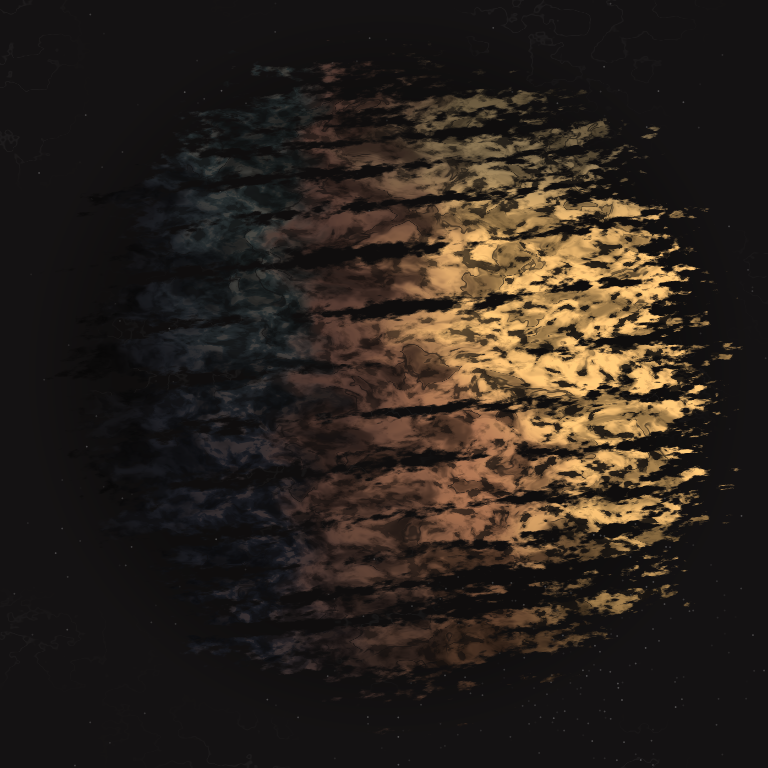
A Shadertoy shader for this background:

```glsl
// Weathered disc of dry-brushed paint, from navy to gold, torn by dark tilted strokes.

#define CENTER vec2(0.505, 0.513)
#define RADIUS 0.393
#define TILT 0.10           // rise of the strokes from left to right
#define GAP_SPREAD 0.33     // reach of the dark gaps above and below the middle
#define GAP_STEP 0.215      // angle between neighbouring gaps
#define ROUGHNESS 0.040     // raggedness of the dry brush
#define DUST_CELLS 130.0
#define BRIGHTNESS 1.0

const vec3 BACKDROP = vec3(0.080, 0.072, 0.075);
const vec3 SOOT     = vec3(0.058, 0.052, 0.052);
const vec3 NAVY     = vec3(0.092, 0.098, 0.122);
const vec3 TEAL     = vec3(0.145, 0.175, 0.178);
const vec3 MAROON   = vec3(0.290, 0.200, 0.172);
const vec3 COPPER   = vec3(0.610, 0.410, 0.290);
const vec3 OLIVE    = vec3(0.520, 0.440, 0.310);
const vec3 GOLD     = vec3(0.920, 0.715, 0.430);

float hash(vec2 p) {
    vec3 q = fract(p.xyx * 0.1031);
    q += dot(q, q.yzx + 33.33);
    return fract((q.x + q.y) * q.z);
}

float noise(vec2 p) {
    vec2 i = floor(p), f = fract(p);
    f = f * f * (3.0 - 2.0 * f);
    return mix(mix(hash(i), hash(i + vec2(1, 0)), f.x),
               mix(hash(i + vec2(0, 1)), hash(i + vec2(1, 1)), f.x), f.y);
}

float fbm(vec2 p) {
    float sum = 0.0, amp = 0.533;
    for (int i = 0; i < 4; i++) {
        sum += amp * noise(p);
        p = p * 2.03 + 19.7;
        amp *= 0.5;
    }
    return sum;
}

// Distance outside the nearest gap between strokes; negative within it
float gapDistance(vec2 s) {
    float nearest = 1.0;
    for (int k = -7; k <= 7; k++) {
        float id = float(k);
        float height = 0.53 + GAP_SPREAD * sin(id * GAP_STEP);
        float halfWidth = mix(-0.005, 0.011, noise(vec2(s.x * 5.0 + id * 7.3, id + 20.0)));
        halfWidth += 0.006 * smoothstep(0.65, 0.90, s.x);
        nearest = min(nearest, abs(s.y - height) - halfWidth);
    }
    return nearest;
}

// Share of the surface that holds paint
float paintCover(vec2 uv) {
    vec2 s = vec2(uv.x, uv.y - TILT * (uv.x - 0.5));
    s.y += 0.016 * (noise(uv * vec2(5.0, 7.0)) - 0.5);
    float dry = fbm(s * vec2(20.0, 80.0));
    float bristle = fbm(s * vec2(75.0, 170.0) + 7.0);
    float fray = 0.075 * (noise(vec2(s.x * 4.0, s.y * 42.0)) - 0.5);
    float rim = RADIUS - length(uv - CENTER) + fray;
    float rough = ROUGHNESS * (0.8 + 0.5 * smoothstep(0.55, 0.9, uv.x));
    float field = min(rim * 0.25, gapDistance(s)) + rough * (0.8 * dry + 0.8 * bristle - 0.8);
    return smoothstep(-0.004, 0.006, field);
}

// Marbled pigment, ordered from left to right
vec3 pigment(vec2 uv) {
    vec2 m = uv * vec2(11.0, 18.0);
    vec2 warp = vec2(fbm(m), fbm(m + 17.0));
    float marble = fbm(m * 2.3 + 3.0 * warp);
    float grain = fbm(uv * vec2(70.0, 115.0) + 3.0 * warp);
    float x = uv.x + 0.12 * (warp.x - 0.5) + 0.10 * (marble - 0.5);

    vec3 col = mix(SOOT, NAVY, smoothstep(0.10, 0.27, x));
    col = mix(col, TEAL, smoothstep(0.17, 0.36, x) * smoothstep(0.38, 0.66, uv.y));
    col += 0.16 * COPPER * smoothstep(0.54, 0.68, grain) * smoothstep(0.20, 0.36, x);
    col = mix(col, MAROON, smoothstep(0.36, 0.44, x) * (0.55 + 0.45 * smoothstep(0.15, 0.4, uv.y)));

    // Bright side, olive and dim toward the top, dim toward the bottom
    float shade = mix(0.50, 1.0, smoothstep(0.14, 0.38, uv.y));
    float goldStart = mix(0.63, 0.45, smoothstep(0.38, 0.60, uv.y));
    vec3 bright = mix(COPPER, GOLD, smoothstep(goldStart, goldStart + 0.20, x));
    float top = smoothstep(0.68, 0.80, uv.y);
    bright = mix(bright, OLIVE * mix(1.0, 0.72, smoothstep(0.78, 0.88, uv.y)), top);
    col = mix(col, bright * shade, smoothstep(0.42, 0.64, x));

    // Mottling, cracks and flaked holes
    col *= mix(0.62, 1.06, smoothstep(0.30, 0.62, marble));
    col *= mix(0.74, 1.06, smoothstep(0.32, 0.60, grain));
    float crack = 1.0 - smoothstep(0.005, 0.035, abs(marble - 0.44));
    crack *= smoothstep(0.40, 0.65, noise(uv * 30.0));
    float hole = 1.0 - smoothstep(0.31, 0.41, grain);
    float wear = max(0.55 * crack, hole * mix(0.35, 0.85, smoothstep(0.50, 0.75, uv.x)));
    return mix(col * BRIGHTNESS, SOOT, wear);
}

// Sparse pale specks, densest at the lower right
float dust(vec2 uv, float pixel) {
    vec2 cell = floor(uv * DUST_CELLS);
    vec2 spot = 0.25 + 0.5 * vec2(hash(cell + 3.1), hash(cell + 8.7));
    float d = length(fract(uv * DUST_CELLS) - spot) / DUST_CELLS;
    float density = 0.012 + 0.12 * (1.0 - smoothstep(0.0, 0.35, length(uv - vec2(0.72, 0.10))));
    float speck = 1.0 - smoothstep(0.0003, 0.0006 + pixel, d);
    return speck * step(1.0 - density, hash(cell + 41.0)) * hash(cell + 5.0);
}

void mainImage(out vec4 fragColor, in vec2 fragCoord) {
    vec2 uv = fragCoord / iResolution.xy;

    // Backdrop with faint scratches and dust
    vec3 col = mix(SOOT, BACKDROP, smoothstep(0.34, 0.50, length(uv - CENTER)));
    float ridge = 1.0 - smoothstep(0.0, 0.025, abs(fbm(uv * vec2(24.0, 32.0) + 50.0) - 0.5));
    col += 0.035 * ridge * smoothstep(0.55, 0.85, noise(uv * 6.0 + 9.0));
    col += 0.25 * dust(uv, 1.0 / iResolution.y);

    col = mix(col, pigment(uv), paintCover(uv));
    fragColor = vec4(clamp(col, 0.0, 1.0), 1.0);
}
```
